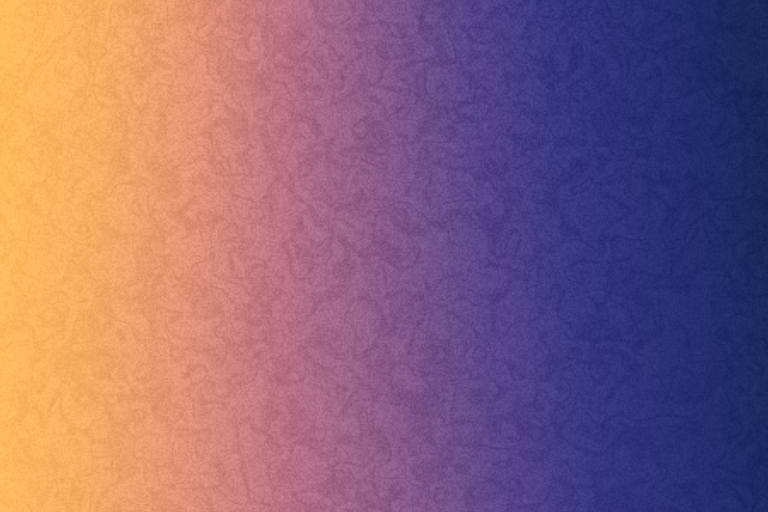
This background is drawn by a Shadertoy shader. Its source:

```glsl
// A dusk gradient running from amber at the left, through rose and violet, to navy.
// Evenly spaced colour stops are blended along a gently skewed axis, then textured
// with warped, curling noise bands and a fine paper grain.

const int LAST_STOP = 8;
const vec3 STOPS[9] = vec3[9](
    vec3(1.00, 0.73, 0.36), vec3(0.97, 0.67, 0.39), vec3(0.89, 0.57, 0.46),
    vec3(0.72, 0.44, 0.52), vec3(0.54, 0.35, 0.54), vec3(0.35, 0.27, 0.54),
    vec3(0.21, 0.21, 0.51), vec3(0.15, 0.18, 0.45), vec3(0.09, 0.16, 0.36));

const float WARM_SKEW = -0.045;    // axis shift per canvas height, warm side
const float COOL_SKEW = 0.065;     // axis shift per canvas height, cool side
const float WAVE_AMOUNT = 0.012;   // broad irregularity of the colour bands
const float CURL_SCALE = 32.0;     // texture cells per canvas height
const float CURL_WARP = 1.3;
const float CURL_AMOUNT = 0.050;
const float GRAIN_SCALE = 300.0;
const float GRAIN_AMOUNT = 0.075;

// Integer hash of a lattice cell, in 0..1
float hash(vec2 cell) {
    uvec2 q = uvec2(ivec2(cell)) * uvec2(1597u, 3571u);
    uint n = q.x ^ (q.y + 7919u);
    n = (n ^ (n >> 15)) * 0x2c1b3c6du;
    n = (n ^ (n >> 12)) * 0x297a2d39u;
    n ^= n >> 15;
    return float(n >> 8) / 16777216.0;
}

float valueNoise(vec2 p) {
    vec2 cell = floor(p);
    vec2 f = fract(p);
    f = f * f * (3.0 - 2.0 * f);
    float low = mix(hash(cell), hash(cell + vec2(1.0, 0.0)), f.x);
    float high = mix(hash(cell + vec2(0.0, 1.0)), hash(cell + 1.0), f.x);
    return mix(low, high, f.y);
}

vec3 duskColour(float t) {
    float s = clamp(t, 0.0, 1.0) * float(LAST_STOP);
    int i = min(int(s), LAST_STOP - 1);
    return mix(STOPS[i], STOPS[i + 1], s - float(i));
}

// Curling bands along the contours of warped noise, centred on zero
float curls(vec2 p) {
    vec2 warp = vec2(valueNoise(p * 0.8 + 37.0), valueNoise(p * 0.8 + 91.0)) - 0.5;
    vec2 q = p + 2.0 * CURL_WARP * warp;
    float ridge = abs(valueNoise(q) - 0.5);
    float band = smoothstep(0.02, 0.22, ridge) - 0.6;
    float detail = valueNoise(q * 2.3 + 53.0) - 0.5;
    return 0.65 * band + 0.45 * detail;
}

void mainImage(out vec4 fragColor, in vec2 fragCoord) {
    vec2 uv = fragCoord / iResolution.xy;
    vec2 p = fragCoord / iResolution.y;

    // Skewed gradient axis: the bands converge slightly towards the top
    float skew = mix(WARM_SKEW, COOL_SKEW, smoothstep(0.2, 0.6, uv.x));
    float wave = valueNoise(p * 2.5 + 11.0) - 0.5;
    float t = uv.x + skew * (uv.y - 0.5) + WAVE_AMOUNT * wave;
    vec3 colour = duskColour(t);

    // Texture is strongest in the middle tones and fades into the navy
    float strength = mix(1.0, 0.5, smoothstep(0.5, 0.95, uv.x));
    strength *= mix(0.65, 1.0, smoothstep(0.0, 0.3, uv.x));
    float grain = valueNoise(p * GRAIN_SCALE) - 0.5;
    float texture_ = CURL_AMOUNT * curls(p * CURL_SCALE) + GRAIN_AMOUNT * grain;
    colour += strength * texture_;

    fragColor = vec4(clamp(colour, 0.0, 1.0), 1.0);
}
```
